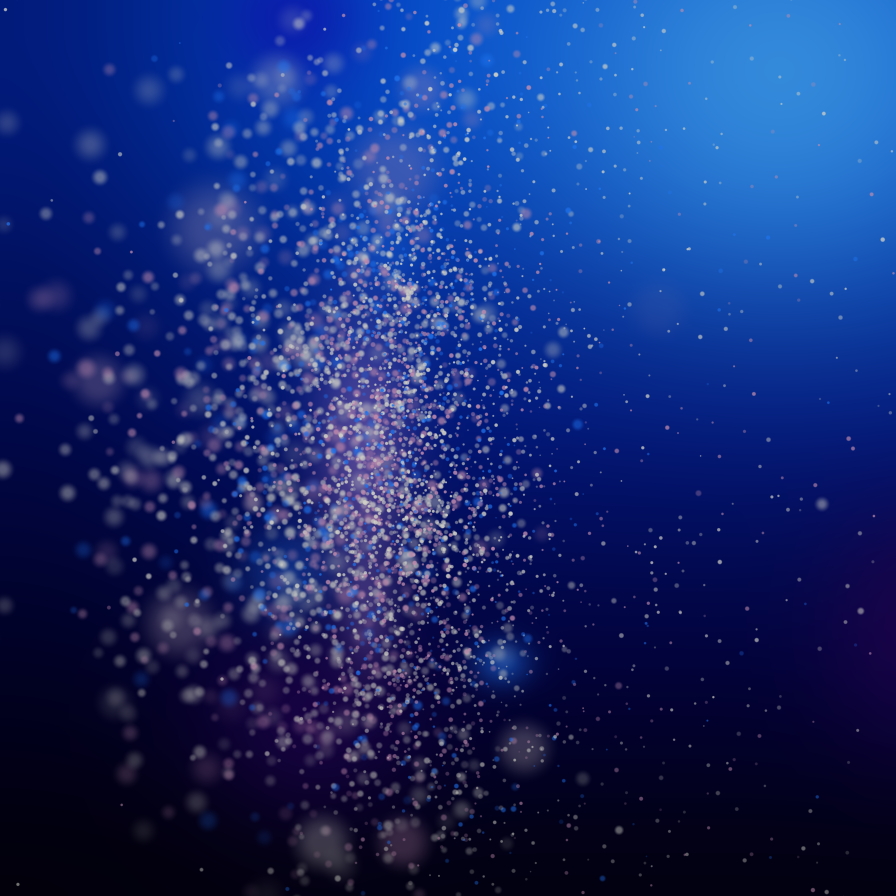
A Shadertoy shader for this background:

```glsl
// A drifting stream of bokeh dust over a deep blue gradient lit from the upper right.
// Jittered cellular grids, several per depth, scatter the discs: fine and sharp on the
// right of the stream, large and soft on its left. Layered sines clump the dust.

const int DEPTHS = 8;
const int GRIDS_PER_DEPTH = 3;
const float FINE_CELL = 0.0105;      // grid size of the sharpest depth
const float CELL_GROWTH = 6.5;       // ratio of coarsest to finest grid
const float STREAM_X = 0.405;
const float STREAM_Y = 0.49;
const float STREAM_BEND = 0.40;

const vec3 NIGHT = vec3(0.006, 0.002, 0.07);
const vec3 INDIGO = vec3(0.006, 0.006, 0.22);
const vec3 NAVY = vec3(0.004, 0.075, 0.45);
const vec3 COBALT = vec3(0.004, 0.28, 0.78);
const vec3 SKY = vec3(0.21, 0.55, 0.86);
const vec3 PLUM = vec3(0.12, 0.01, 0.29);
const vec3 CREAM = vec3(0.82, 0.82, 0.78);
const vec3 MAUVE = vec3(0.76, 0.55, 0.68);
const vec3 AZURE = vec3(0.12, 0.45, 0.93);
const vec3 HAZE = vec3(0.52, 0.40, 0.70);

// Large blurred discs: centre, radius
const int GLOWS = 10;
const vec3 GLOW[GLOWS] = vec3[GLOWS](
    vec3(0.24, 0.745, 0.060), vec3(0.44, 0.81, 0.060), vec3(0.31, 0.91, 0.035),
    vec3(0.47, 0.90, 0.030), vec3(0.20, 0.305, 0.045), vec3(0.585, 0.165, 0.034),
    vec3(0.45, 0.06, 0.034), vec3(0.36, 0.06, 0.036), vec3(0.11, 0.575, 0.034),
    vec3(0.735, 0.655, 0.036));

vec4 hash4(vec2 cell) {
    vec4 h = fract(cell.xyxy * vec4(0.1031, 0.1030, 0.0973, 0.1099));
    h += dot(h, h.wzxy + 33.33);
    return fract((h.xxyz + h.yzzw) * h.zywx);
}

float gaussian(vec2 offset, vec2 spread) {
    vec2 q = offset / spread;
    return exp(-dot(q, q));
}

float streamAxis(float y) {
    float dy = y - STREAM_Y;
    return STREAM_X + STREAM_BEND * dy * dy;
}

// spread: horizontal shift, left width, right width, height
float streamDensity(vec2 p, vec4 spread) {
    float dx = p.x - streamAxis(p.y) - spread.x;
    float width = dx < 0.0 ? spread.y : spread.z;
    float clump = sin(p.x * 31.0 + 3.0 * sin(p.y * 17.0)) * sin(p.y * 27.0 + 2.0 * sin(p.x * 13.0));
    return gaussian(vec2(dx, p.y - STREAM_Y), vec2(width, spread.w)) * (1.0 + 0.4 * clump);
}

vec3 background(vec2 p) {
    vec3 col = mix(NIGHT, INDIGO, smoothstep(0.0, 0.30, p.y));
    col = mix(col, NAVY, smoothstep(0.20, 0.58, p.y));
    col = mix(col, COBALT, smoothstep(0.44, 0.97, p.y));
    col *= mix(vec3(0.9, 0.38, 0.62), vec3(1.0), smoothstep(0.0, 0.50, p.x));
    col = mix(col, SKY, 0.95 * gaussian(p - vec2(0.87, 0.92), vec2(0.28, 0.25)));
    col = mix(col, PLUM, 0.8 * gaussian(p - vec2(1.03, 0.30), vec2(0.11, 0.13)));
    col = mix(col, PLUM, 0.7 * gaussian(p - vec2(0.35, 0.20), vec2(0.12, 0.11)));
    return mix(col, vec3(0.06, 0.04, 0.66), 0.6 * gaussian(p - vec2(0.33, 0.98), vec2(0.08, 0.08)));
}

// Blends one grid of discs over col; ratio is the radius range in cells
vec3 addDust(vec3 col, vec2 p, float cellSize, vec2 ratio, vec4 spread,
             float amount, float blur, float opacity, float seed, float pixel) {
    vec2 home = floor(p / cellSize);
    for (int j = -1; j <= 1; j++)
    for (int i = -1; i <= 1; i++) {
        vec2 cell = home + vec2(i, j);
        vec4 h = hash4(cell + seed * 37.0 + 211.0);
        vec2 centre = (cell + h.xy) * cellSize;
        if (h.z > amount * streamDensity(centre, spread)) continue;
        vec4 k = hash4(cell + seed * 53.0 + 719.0);
        float radius = cellSize * mix(ratio.x, ratio.y, h.w);
        float edge = max(radius * blur, pixel);
        float disc = 1.0 - smoothstep(radius - edge, radius + 0.5 * edge, length(p - centre));
        vec3 tint = k.x < 0.58 ? CREAM : (k.x < 0.88 ? MAUVE : AZURE);
        float light = mix(0.6, 1.0, smoothstep(0.0, 0.45, centre.y));
        col = mix(col, tint, disc * opacity * light * mix(0.35, 1.0, k.y));
    }
    return col;
}

void mainImage(out vec4 fragColor, in vec2 fragCoord) {
    float size = min(iResolution.x, iResolution.y);
    float pixel = 1.0 / size;
    vec2 p = (fragCoord - 0.5 * iResolution.xy) / size + 0.5;
    vec3 col = background(p);

    // Haze inside the stream and blue light around it
    col = mix(col, HAZE, 0.60 * gaussian(p - vec2(0.405, 0.50), vec2(0.052, 0.14)));
    col = mix(col, HAZE, 0.35 * gaussian(p - vec2(0.41, 0.32), vec2(0.03, 0.07)));
    col = mix(col, AZURE, 0.50 * gaussian(p - vec2(0.56, 0.26), vec2(0.032, 0.026)));
    col = mix(col, AZURE, 0.35 * gaussian(p - vec2(0.32, 0.36), vec2(0.05, 0.05)));
    col = mix(col, AZURE, 0.30 * gaussian(p - vec2(0.43, 0.72), vec2(0.04, 0.04)));

    for (int i = 0; i < GLOWS; i++) {
        float d = length(p - GLOW[i].xy) / GLOW[i].z;
        vec3 tint = mix(CREAM, MAUVE, 0.5 + 0.5 * sin(float(i) * 2.4));
        float strength = i == GLOWS - 1 ? 0.07 : 0.27;
        col = mix(col, tint, strength * (1.0 - smoothstep(0.25, 1.2, d)));
    }

    // Far, blurred depths first; sharp grains last
    for (int i = DEPTHS - 1; i >= 0; i--) {
        float t = float(i) / float(DEPTHS - 1);
        vec4 spread = mix(vec4(0.03, 0.07, 0.10, 0.27), vec4(-0.18, 0.20, 0.20, 0.48), t);
        for (int g = 0; g < GRIDS_PER_DEPTH; g++)
            col = addDust(col, p, FINE_CELL * pow(CELL_GROWTH, t), vec2(0.12, 0.28), spread,
                          mix(0.75, 0.34, t), mix(0.45, 0.95, t), mix(0.92, 0.28, t),
                          float(i * GRIDS_PER_DEPTH + g), pixel);
    }

    // Fine grains beside the stream, then sparse ones drifting off to the right
    col = addDust(col, p, 0.011, vec2(0.09, 0.19), vec4(0.09, 0.07, 0.16, 0.34),
                  0.55, 0.5, 0.80, 31.0, pixel);
    col = addDust(col, p, 0.022, vec2(0.06, 0.13), vec4(0.16, 0.20, 0.34, 0.55),
                  0.60, 0.5, 0.75, 37.0, pixel);
    fragColor = vec4(clamp(col, 0.0, 1.0), 1.0);
}
```
